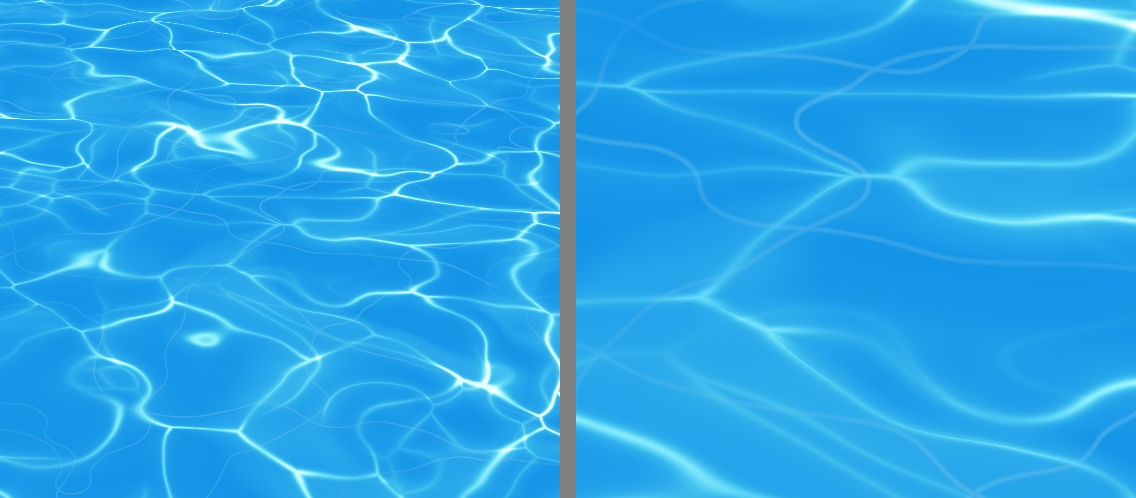
Left: the whole. Right: its middle third, enlarged.
Give the GLSL for this texture, as a WebGL 1 fragment shader.

```glsl
precision highp float;
uniform vec2 u_resolution;

float hash(vec2 p) {
  return fract(sin(dot(p, vec2(127.1, 311.7))) * 43758.5453);
}

vec2 hash2(vec2 p) {
  return vec2(hash(p), hash(p + 37.2));
}

float noise(vec2 p) {
  vec2 i = floor(p), f = fract(p);
  f = f * f * f * (f * (f * 6.0 - 15.0) + 10.0);
  return mix(mix(hash(i), hash(i + vec2(1, 0)), f.x),
             mix(hash(i + vec2(0, 1)), hash(i + vec2(1, 1)), f.x), f.y);
}

vec2 warp(vec2 p) {
  return vec2(noise(p), noise(p + 17.3)) - 0.5;
}

// Distances to the nearest and second nearest borders of jittered cells
vec2 cellBorders(vec2 p) {
  vec2 cell = floor(p), f = fract(p), nearCell = vec2(0.0), nearPoint = vec2(0.0);
  float best = 9.0;
  for (int y = -1; y <= 1; y++) {
    for (int x = -1; x <= 1; x++) {
      vec2 g = vec2(x, y);
      vec2 r = g + 0.08 + 0.84 * hash2(cell + g) - f;
      if (dot(r, r) < best) {
        best = dot(r, r);
        nearCell = g;
        nearPoint = r;
      }
    }
  }
  vec2 border = vec2(9.0);
  for (int y = -2; y <= 2; y++) {
    for (int x = -2; x <= 2; x++) {
      vec2 g = nearCell + vec2(x, y);
      vec2 r = g + 0.08 + 0.84 * hash2(cell + g) - f;
      vec2 across = r - nearPoint;
      if (dot(across, across) > 0.0001) {
        float d = dot(0.5 * (nearPoint + r), normalize(across));
        border.y = min(border.y, max(d, border.x));
        border.x = min(border.x, d);
      }
    }
  }
  return border;
}

// Perspective view onto the water plane
vec2 waterPlane(vec2 uv) {
  float depth = 1.0 / (2.1 - uv.y);
  vec2 p = vec2((uv.x - 0.56) * 6.2, 22.0) * depth;
  return p + vec2(0.0, 0.18 * p.x);
}

// Pool tile grid, bent by refraction
vec2 tileGrid(vec2 uv) {
  vec2 p = waterPlane(uv);
  vec2 grid = vec2(0.75 * p.y + 0.3 * p.x, 0.4 * p.y - 0.75 * p.x);
  return grid + 1.1 * warp(p * 1.2 + 5.0) + 0.25 * warp(p * 2.6);
}

vec3 waterColor(float light) {
  vec3 c = mix(vec3(0.08, 0.58, 0.905), vec3(0.14, 0.64, 0.92), clamp(light, 0.0, 1.0));
  c = mix(c, vec3(0.19, 0.69, 0.92), clamp(light - 1.0, 0.0, 1.0));
  c = mix(c, vec3(0.26, 0.76, 0.94), clamp(light - 2.0, 0.0, 1.0));
  c = mix(c, vec3(0.39, 0.85, 0.97), clamp(light - 3.0, 0.0, 1.0));
  c = mix(c, vec3(0.59, 0.95, 0.98), clamp(light - 4.0, 0.0, 1.0));
  return mix(c, vec3(0.93, 1.0, 0.99), clamp((light - 5.0) * 0.6, 0.0, 1.0));
}

void main() {
  vec2 uv = gl_FragCoord.xy / u_resolution.y;
  vec2 p = waterPlane(uv);
  vec2 bent = p + 0.95 * warp(p * 0.9) + 0.35 * warp(p * 2.2 + 8.0);

  // Bright caustic net: sharp filaments, soft halos, glints at the joints
  vec2 net = cellBorders(bent);
  float strength = smoothstep(0.15, 0.75, noise(p * 1.3 + 31.0));
  float width = mix(0.018, 0.042, noise(p * 1.7 + 3.0));
  float filament = exp(-pow(net.x / width, 2.0));
  float halo = exp(-net.x / 0.11);
  float joint = exp(-pow(net.y / 0.11, 2.0));
  float light = filament * (0.7 + 2.7 * strength + 1.6 * joint);
  light += halo * (0.4 + 1.5 * noise(p * 1.5 + 60.0));

  // Fainter second net, out of focus
  vec2 faint = cellBorders(bent * 1.15 + 0.8 * warp(p * 1.1 + 44.0) + 20.0);
  float faintShare = smoothstep(0.35, 0.8, noise(p * 1.1 + 71.0));
  light += faintShare * (1.5 * exp(-faint.x / 0.09) + 1.1 * exp(-pow(faint.x / 0.025, 2.0)));

  // Pale veils with fine streaks
  float veil = noise(bent * vec2(1.0, 1.5) + 90.0);
  float streak = noise(bent * vec2(2.0, 5.0) + 12.0);
  light += smoothstep(0.45, 0.8, veil) * (0.6 + 0.7 * streak) + 0.25 * (streak - 0.5);
  vec3 color = waterColor(light);

  // Thin tile joints of even width
  vec2 grid = tileGrid(uv);
  vec2 dx = (tileGrid(uv + vec2(0.002, 0.0)) - grid) / 0.002;
  vec2 dy = (tileGrid(uv + vec2(0.0, 0.002)) - grid) / 0.002;
  vec2 slope = max(sqrt(dx * dx + dy * dy), 0.8);
  vec2 lineDistance = abs(fract(grid) - 0.5) / slope;
  vec2 lines = 1.0 - smoothstep(0.0004, 0.0028, lineDistance);
  float jointAlpha = max(lines.x, lines.y) * (0.1 + 0.4 * noise(p * 1.6 + 25.0));
  color = mix(color, max(color, vec3(0.42, 0.75, 0.91)), jointAlpha);

  gl_FragColor = vec4(color, 1.0);
}
```
